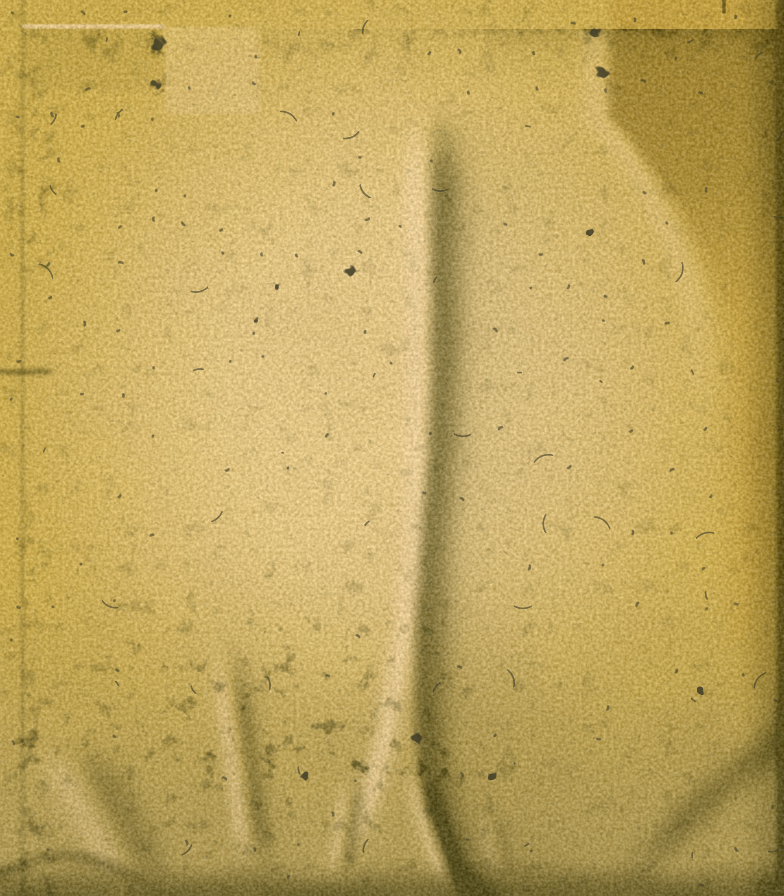
Give the GLSL for this texture, as a Shadertoy shader.

```glsl
float hash(vec2 p) {
    vec3 q = fract(vec3(p.xyx) * 0.1031);
    q += dot(q, q.yzx + 33.33);
    return fract((q.x + q.y) * q.z);
}

float corner(vec2 cell, vec2 offset) {
    float angle = 6.2832 * hash(cell);
    return dot(vec2(cos(angle), sin(angle)), offset);
}

float gradientNoise(vec2 p) {
    vec2 i = floor(p), f = fract(p), e = vec2(1, 0);
    vec2 u = f * f * f * (f * (f * 6.0 - 15.0) + 10.0);
    return mix(mix(corner(i, f), corner(i + e, f - e), u.x),
               mix(corner(i + e.yx, f - e.yx), corner(i + 1.0, f - 1.0), u.x), u.y);
}

float fbm(vec2 p) {
    float sum = 0.0, amp = 0.6;
    for (int i = 0; i < 4; i++) {
        sum += amp * gradientNoise(p);
        p = mat2(1.6, 1.2, -1.2, 1.6) * p + 7.3;
        amp *= 0.55;
    }
    return sum;
}

float bell(float x, float width) { return exp(-x * x / (width * width)); }

float softBox(vec2 p, vec2 lo, vec2 hi, float blur) {
    vec2 a = smoothstep(lo - blur, lo + blur, p) * (1.0 - smoothstep(hi - blur, hi + blur, p));
    return a.x * a.y;
}

// Lit on the left (positive), shaded on the right (negative)
float pleat(vec2 p, vec2 top, vec2 foot, float bend, float width) {
    float t = clamp((p.y - top.y) / (foot.y - top.y), 0.0, 1.0);
    float d = p.x - mix(top.x, foot.x, t) - bend * t * (1.0 - t);
    float fade = smoothstep(0.0, 0.35, t) * (1.0 - smoothstep(0.75, 1.0, t));
    return fade * (bell(d + width, width) - 0.8 * bell(d - width, width * 1.2));
}

// Short random fibres, one per chosen grid cell
float fibres(vec2 p, float cells, float span, float thick, float share) {
    vec2 q = p * cells, id = floor(q);
    float angle = 6.2832 * hash(id + 3.7);
    vec2 f = fract(q) - 0.3 - 0.4 * vec2(hash(id + 11.0), hash(id + 29.0));
    f = mat2(cos(angle), sin(angle), -sin(angle), cos(angle)) * f;
    f.y += 2.5 * f.x * f.x;
    float reach = span * hash(id + 51.0);
    float d = length(vec2(max(abs(f.x) - reach, 0.0), f.y)) / cells;
    return step(hash(id + 71.0), share) * (1.0 - smoothstep(thick * 0.4, thick * 1.5, d));
}

void mainImage(out vec4 fragColor, in vec2 fragCoord) {
    vec2 p = fragCoord / iResolution.y;
    float wide = fbm(p * 7.0), blotch = fbm(p * 45.0), fine = fbm(p * vec2(120, 150));
    float wobble = 0.003 * gradientNoise(p * 25.0);

    // Cream centre in golden, ageing paper
    float r = length((p - vec2(0.43, 0.56)) * vec2(1.0, 0.88));
    float glow = 1.0 - smoothstep(0.12, 0.48, r + 0.06 * wide);
    vec3 col = mix(vec3(0.79, 0.67, 0.31), vec3(0.88, 0.77, 0.52), glow);
    col = mix(col, vec3(0.67, 0.59, 0.34), 0.85 * (1.0 - smoothstep(0.02, 0.4, p.y + 0.06 * wide)));
    float light = 0.0, dark = 0.0;

    // Curved flap down the right side
    float rise = clamp((p.y - 0.58) / 0.29, 0.0, 1.0);
    float flap = p.x - 0.795 + 0.118 * rise * rise + wobble;
    float inFlap = smoothstep(-0.005, mix(0.05, 0.012, rise), flap) * smoothstep(0.1, 0.4, p.y);
    col = mix(col, vec3(0.74, 0.6, 0.24), 0.65 * inFlap);
    light += 0.3 * bell(flap + 0.014, 0.016) * smoothstep(0.45, 0.75, p.y) * step(p.y, 0.965);
    dark += 0.3 * inFlap * smoothstep(0.6, 0.9, p.y) * step(p.y, 0.968);
    dark += 0.45 * smoothstep(0.82, 0.875, p.x) + 0.6 * smoothstep(0.862, 0.872, p.x);

    // Central fold
    float sag = max(0.5 - p.y, 0.0), flare = max(0.2 - p.y, 0.0);
    float lit = p.x - 0.476 + 0.325 * sag * sag + wobble;
    float edge = p.x - 0.476 + 0.018 * (1.0 - smoothstep(0.25, 0.6, p.y)) - 1.3 * flare * flare + wobble;
    float span = 1.0 - smoothstep(0.78, 0.9, p.y);
    light += 0.75 * bell(lit + 0.013, 0.014) * span * smoothstep(0.03, 0.12, p.y);
    float shadow = smoothstep(-0.006, 0.016, edge);
    float tail = max(edge - 0.018, 0.0);
    dark += shadow * span * (0.58 * bell(tail, 0.024) + 0.17 * exp(-tail / 0.12));

    // Pleats along the foot
    float pleats = pleat(p, vec2(0.247, 0.30), vec2(0.287, 0.015), 0.006, 0.011)
        + 0.8 * pleat(p, vec2(0.395, 0.14), vec2(0.378, 0.02), 0.0, 0.008)
        + 0.9 * pleat(p, vec2(0.462, 0.15), vec2(0.51, 0.005), -0.012, 0.01)
        + 0.4 * pleat(p, vec2(0.545, 0.1), vec2(0.562, 0.02), 0.0, 0.008)
        + 0.8 * pleat(p, vec2(0.07, 0.18), vec2(0.16, 0.01), -0.01, 0.022);
    light += 0.5 * max(pleats, 0.0);
    dark += 0.55 * max(-pleats, 0.0);
    float slant = 0.75 * (p.y - 0.036 - 0.87 * (p.x - 0.71)) + 0.01 * wide;
    dark += 0.45 * bell(slant, 0.02) * smoothstep(0.68, 0.76, p.x);
    dark += (0.65 + 0.6 * wide) * (1.0 - smoothstep(0.0, 0.045, p.y + 0.02 * wide));
    dark += 0.4 * bell(p.y - 0.025 - 0.02 * sin(p.x * 22.0), 0.008) * (1.0 - smoothstep(0.1, 0.2, p.x));

    // Top strip, taped patches and left seam
    float stain = smoothstep(-0.05, 0.3, blotch);
    dark += softBox(p, vec2(0.025, 0.90), vec2(0.183, 0.968), 0.003) * (0.08 + 0.3 * stain * smoothstep(0.92, 0.96, p.y));
    dark += 0.5 * softBox(p, vec2(0.170, 0.895), vec2(0.184, 0.968), 0.003) * stain;
    light += 0.3 * softBox(p, vec2(0.184, 0.873), vec2(0.289, 0.97), 0.003);
    light += 0.8 * softBox(p, vec2(0.025, 0.968), vec2(0.184, 0.973), 0.0015);
    float ledge = exp(-max(0.968 - p.y, 0.0) / 0.016) * step(p.y, 0.968);
    dark += ledge * (0.08 + 0.35 * stain) * step(0.29, p.x) + 0.22 * ledge * step(0.54, p.x);
    dark += 0.25 * bell(p.x - 0.025, 0.003) + 0.4 * stain * bell(p.x - 0.04, 0.022) * smoothstep(-0.1, 0.25, wide);
    dark += 0.6 * bell(p.y - 0.585 - wobble, 0.004) * (1.0 - smoothstep(0.05, 0.063, p.x));
    dark += 0.8 * softBox(p, vec2(0.806, 0.985), vec2(0.81, 1.01), 0.001);

    // Mottled stains and a dotted watermark line
    float lower = bell(p.y - 0.2, 0.12) * bell(p.x - 0.32, 0.2);
    dark += 0.4 * smoothstep(0.12, 0.4, blotch) * (0.4 + lower);
    dark += 0.5 * stain * bell(p.y - 0.172 + 0.07 * p.x, 0.007) * (1.0 - smoothstep(0.5, 0.6, p.x));
    dark += 0.25 * smoothstep(0.15, 0.45, fine);

    col = mix(col, vec3(0.91, 0.80, 0.60), clamp(light, 0.0, 1.0));
    col *= mix(vec3(1), vec3(0.5, 0.52, 0.38), clamp(dark, 0.0, 1.0));

    // Paper grain
    float grain = gradientNoise(p * 260.0) + 0.7 * gradientNoise(p * 410.0 + 9.0) + 0.5 * fine;
    col += grain * vec3(0.11, 0.11, 0.12) + 0.03 * wide;

    // Specks and fibres
    vec3 spots[12] = vec3[12](vec3(0.391, 0.697, 0.006), vec3(0.309, 0.681, 0.004), vec3(0.284, 0.641, 0.004),
        vec3(0.664, 0.965, 0.006), vec3(0.672, 0.919, 0.007), vec3(0.465, 0.177, 0.006), vec3(0.549, 0.134, 0.004),
        vec3(0.781, 0.228, 0.004), vec3(0.177, 0.951, 0.008), vec3(0.174, 0.906, 0.006), vec3(0.341, 0.134, 0.005),
        vec3(0.658, 0.741, 0.004));
    float ink = 0.6 * fibres(p, 11.0, 0.12, 0.001, 0.4);
    ink = max(ink, 0.6 * fibres(p + 4.0, 26.0, 0.05, 0.0015, 0.22));
    for (int i = 0; i < 12; i++) {
        float d = length(p - spots[i].xy) + 0.006 * gradientNoise(p * 140.0);
        ink = max(ink, 0.85 * (1.0 - smoothstep(spots[i].z * 0.6, spots[i].z * 1.1, d)));
    }
    fragColor = vec4(mix(col, vec3(0.24, 0.23, 0.15), ink), 1.0);
}
```
